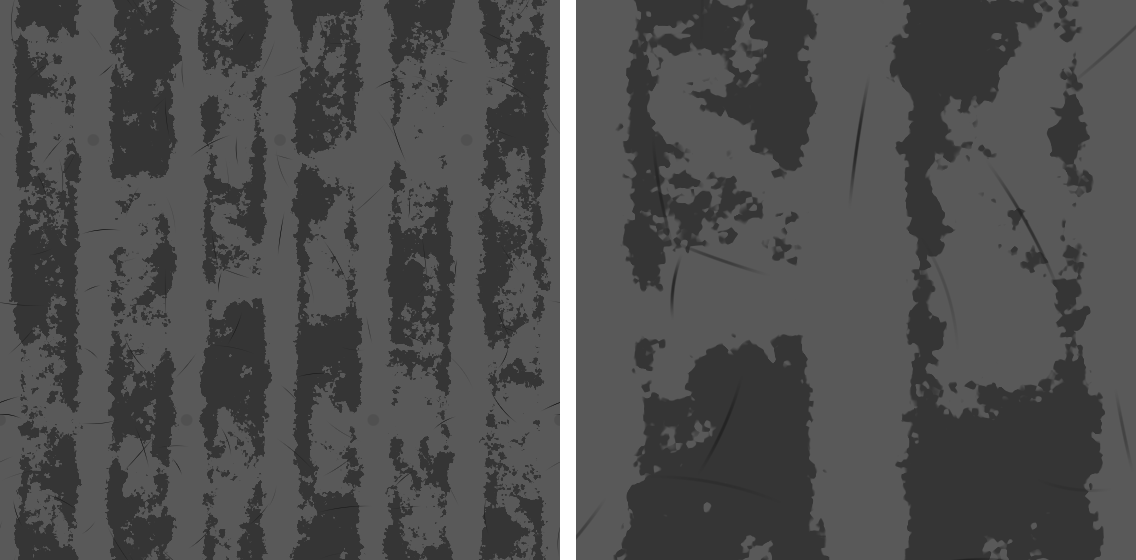
Left: the whole. Right: its middle third, enlarged.
Reproduce this texture procedurally as a three.js fragment shader.

```glsl
// Six worn, flaking dark vertical stripes on grey, with faint studs and fine scratches.
varying vec2 vUv;

const vec3 BASE_GREY = vec3(0.35);
const vec3 STRIPE_DARK = vec3(0.208);
const vec3 STUD_GREY = vec3(0.315);
const vec3 SCRATCH_DARK = vec3(0.13);

const float STRIPES = 6.0;
const float STRIPE_CENTER = 0.508;   // within one repeat
const float STRIPE_HALF = 0.345;
const float STUD_RADIUS = 0.0105;
const float SCRATCH_GRID = 10.0;

vec2 hash2(vec2 p) {
  vec3 h = fract(vec3(p.xyx) * vec3(0.1031, 0.1030, 0.0973));
  h += dot(h, h.yzx + 33.33);
  return fract((h.xx + h.yz) * h.zy);
}

// Smooth cellular noise: random cell values blended by distance, tiling at period.
float cellNoise(vec2 p, float period, float seed) {
  vec2 cell = floor(p);
  float total = 0.0;
  float weights = 0.0;
  for (int j = -1; j <= 1; j++) {
    for (int i = -1; i <= 1; i++) {
      vec2 id = cell + vec2(float(i), float(j));
      vec2 key = mod(id, period) + seed;
      vec2 d = p - id - hash2(key);
      float w = exp(-6.0 * dot(d, d));
      total += w * hash2(key + 71.7).x;
      weights += w;
    }
  }
  return total / max(weights, 0.00001);
}

// Layered cellular noise, from broad patches down to small flakes.
float layeredNoise(vec2 uv, float scale, float gain) {
  float total = 0.0;
  float weights = 0.0;
  float amp = 1.0;
  for (int i = 0; i < 6; i++) {
    total += amp * cellNoise(uv * scale, scale, 13.0 * float(i) + 5.0);
    weights += amp;
    amp *= gain;
    scale *= 2.0;
  }
  return total / weights;
}

// Paint left on the stripes: fuller along both edges, patchy in the middle.
float wornStripes(vec2 uv) {
  float across = abs(fract(uv.x * STRIPES) - STRIPE_CENTER);
  float inside = STRIPE_HALF - across;
  float rim = 1.0 - smoothstep(0.09, 0.19, inside);
  float cut = max(0.07 - inside, 0.0);
  float level = layeredNoise(uv, 9.0, 0.82) - 0.517 + 0.085 * rim - 2.4 * cut;
  return smoothstep(-0.017, 0.017, level);
}

// Round studs in the gaps, alternate rows shifted by half a step.
float studs(vec2 uv, float radius) {
  vec2 grid = uv * vec2(3.0, 2.0);
  float shift = 0.5 - 0.5 * mod(floor(grid.y), 2.0);
  vec2 d = (fract(grid + vec2(shift, 0.0)) - 0.5) / vec2(3.0, 2.0);
  return 1.0 - smoothstep(radius - 0.0015, radius + 0.0015, length(d));
}

// One tapered, bent stroke centred on the origin.
float stroke(vec2 p, float angle, float halfLength, float bend, float width) {
  float c = cos(angle);
  float s = sin(angle);
  vec2 q = vec2(c * p.x + s * p.y, c * p.y - s * p.x);
  float t = q.x / halfLength;
  float line = abs(q.y - bend * halfLength * t * t);
  float taper = 1.0 - smoothstep(0.1, 1.0, abs(t));
  return taper * (1.0 - smoothstep(0.2 * width, width, line));
}

// One random scratch per grid cell, gathered from the neighbouring cells.
float scratches(vec2 uv, float grid) {
  vec2 cell = floor(uv * grid);
  float mark = 0.0;
  for (int j = -1; j <= 1; j++) {
    for (int i = -1; i <= 1; i++) {
      vec2 id = cell + vec2(float(i), float(j));
      vec2 key = mod(id, grid) + 3.0;
      vec2 center = (id + hash2(key)) / grid;
      vec2 shape = hash2(key + 29.3);
      vec2 tone = hash2(key + 57.1);
      float halfLength = mix(0.016, 0.055, shape.y);
      float bend = 0.35 * (tone.x - 0.5);
      float line = stroke(uv - center, 6.2832 * shape.x, halfLength, bend, 0.0015);
      mark = max(mark, line * mix(0.15, 1.0, tone.y));
    }
  }
  return mark;
}

void main() {
  vec3 color = mix(BASE_GREY, STUD_GREY, studs(vUv, STUD_RADIUS));
  color = mix(color, STRIPE_DARK, wornStripes(vUv));
  color = mix(color, SCRATCH_DARK, scratches(vUv, SCRATCH_GRID));
  gl_FragColor = vec4(color, 1.0);
}
```
